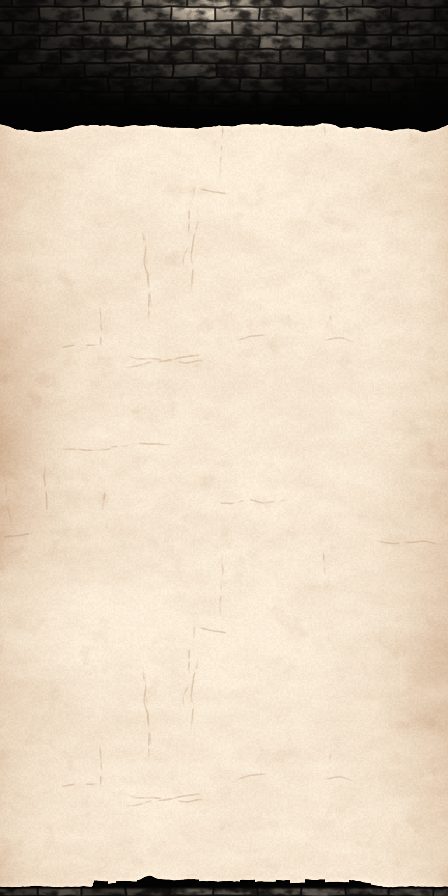
A Shadertoy shader for this background:

```glsl
// Aged parchment with torn ends over a dark brick wall lit from above.

const vec3 PAPER = vec3(0.984, 0.930, 0.850);
const vec3 PAPER_TAN = vec3(0.80, 0.67, 0.55);
const vec3 SCRATCH = vec3(0.68, 0.51, 0.36);
const vec3 WALL = vec3(0.60, 0.555, 0.50);
const vec3 SHADOW = vec3(0.012, 0.011, 0.010);
const vec2 BRICK = vec2(0.098, 0.0315);
const float TOP_EDGE = 1.717;
const float BOTTOM_EDGE = 0.021;
const float SCRATCH_PERIOD = 0.98;
const int SCRATCHES = 22;
const float GRAIN_CELLS = 320.0;

float hash(vec2 p) {
    vec3 q = fract(p.xyx * 0.1031);
    q += dot(q, q.yzx + 33.33);
    return fract((q.x + q.y) * q.z);
}

float noise(vec2 p) {
    vec2 i = floor(p), f = fract(p);
    f = f * f * (3.0 - 2.0 * f);
    return mix(mix(hash(i), hash(i + vec2(1, 0)), f.x),
               mix(hash(i + vec2(0, 1)), hash(i + vec2(1, 1)), f.x), f.y);
}

float fbm(vec2 p) {
    float sum = 0.0, amp = 0.5;
    for (int i = 0; i < 5; i++) {
        sum += amp * noise(p);
        p = mat2(1.6, 1.2, -1.2, 1.6) * p + 7.3;
        amp *= 0.5;
    }
    return sum;
}

float bump(float x, float center, float width) {
    float d = (x - center) / width;
    return exp(-d * d);
}

// Worn bricks: uneven tones, mortar gaps and chipped faces
float brickTone(vec2 p) {
    vec2 q = (p + 0.004 * (vec2(noise(p * 45.0), noise(p * 45.0 + 19.0)) - 0.5)) / BRICK;
    float row = floor(q.y);
    q.x += 0.5 * mod(row, 2.0) + 0.25 * hash(vec2(row, 4.0));
    vec2 f = fract(q), gap = min(f, 1.0 - f) * BRICK;
    float face = smoothstep(0.0005, 0.0040, min(gap.x, gap.y));
    float tone = mix(0.50, 0.95, hash(floor(q) + 80.0));
    float wear = smoothstep(0.22, 0.70, fbm(p * vec2(42.0, 65.0)));
    float lip = smoothstep(0.70, 0.86, f.y) * face;
    return mix(0.16, tone * (0.35 + 0.95 * wear) + 0.16 * lip, face);
}

vec3 wallColor(vec2 p) {
    float depth = 2.0 - p.y;
    float fade = 1.0 - smoothstep(0.03, 0.265, depth);
    float lamp = fade * (0.10 + 0.72 * bump(p.x, 0.51, 0.31));
    float hot = 0.75 * bump(p.x, 0.51, 0.11) * bump(depth, 0.0, 0.045);
    float foot = 0.50 * (1.0 - smoothstep(0.012, 0.021, p.y));
    return SHADOW + WALL * brickTone(p) * (lamp + hot + foot);
}

// Torn outlines: x is the lower edge height, y the upper one
vec2 tornEdges(float x) {
    float upper = TOP_EDGE + 0.022 * (fbm(vec2(x * 22.0, 3.0)) - 0.45);
    upper -= 0.009 * bump(x, 0.10, 0.05) + 0.008 * bump(x, 0.90, 0.06);
    float raised = smoothstep(0.205, 0.211, x) * (1.0 - smoothstep(0.78, 0.88, x));
    float chips = hash(vec2(floor(x * 24.0 + noise(vec2(x * 30.0, 8.0))), 6.0));
    float lower = BOTTOM_EDGE + raised * (0.007 + 0.009 * chips);
    lower += 0.011 * bump(x, 0.333, 0.018) + 0.007 * (fbm(vec2(x * 38.0, 9.0)) - 0.5);
    return vec2(lower, upper);
}

// Faint broken hairlines, alternately upright and lying
float scratches(vec2 p, float px) {
    float sum = 0.0;
    for (int i = 0; i < SCRATCHES; i++) {
        float k = float(i);
        vec2 d = p - vec2(hash(vec2(k, 11.0)), hash(vec2(k, 23.0)) * SCRATCH_PERIOD);
        d.y = mod(d.y + 0.5 * SCRATCH_PERIOD, SCRATCH_PERIOD) - 0.5 * SCRATCH_PERIOD;
        if (i % 2 == 0) d = d.yx;
        float reach = mix(0.03, 0.12, hash(vec2(k, 37.0)));
        float slope = 0.25 * (hash(vec2(k, 51.0)) - 0.5);
        float bend = 0.010 * (noise(vec2(d.y * 28.0, k * 5.0)) - 0.5);
        float line = 1.0 - smoothstep(0.0004, 0.0010 + px, abs(d.x + d.y * slope + bend));
        float ends = 1.0 - smoothstep(reach * 0.5, reach, abs(d.y));
        sum += line * ends * smoothstep(0.2, 0.7, noise(vec2(d.y * 75.0, k)));
    }
    return min(sum, 1.0);
}

vec3 paperColor(vec2 p, float px) {
    float cloud = fbm(p * vec2(3.5, 5.0) + 2.0);
    float fibre = fbm(p * vec2(18.0, 38.0));
    float sides = 0.38 * exp(-p.x / 0.10) + 0.36 * exp(-(1.0 - p.x) / 0.09);
    float stains = 0.34 * bump(p.x, 0.0, 0.13) * bump(p.y, 1.03, 0.26)
                 + 0.24 * bump(p.x, 1.0, 0.10) * bump(p.y, 0.55, 0.30);
    float age = sides * (0.55 + 0.9 * cloud) + stains * (0.5 + cloud);
    age += 0.26 * (cloud - 0.40) + 0.22 * (fibre - 0.48) + 0.03;
    age += 0.10 * smoothstep(0.60, 0.78, fbm(p * 26.0 + 40.0));
    vec3 color = mix(PAPER, PAPER_TAN, clamp(age, 0.0, 1.0));
    color = mix(color, SCRATCH, 0.30 * scratches(p, px));
    return color + 0.035 * (hash(floor(p * GRAIN_CELLS)) - 0.5);
}

void mainImage(out vec4 fragColor, in vec2 fragCoord) {
    // The canvas spans one unit across and two units up
    vec2 p = fragCoord / iResolution.xy * vec2(1.0, 2.0);
    float px = 2.0 / iResolution.y;
    vec2 edges = tornEdges(p.x);
    float inside = min(p.y - edges.x, edges.y - p.y);
    float sheet = smoothstep(-0.5 * px, 0.5 * px, inside);

    // Pale torn rim on the sheet, deep shadow just outside it
    vec3 paper = paperColor(p, px) + 0.04 * (1.0 - smoothstep(0.0, 0.012, inside));
    vec3 wall = wallColor(p) * smoothstep(0.0, 0.006, -inside);
    fragColor = vec4(clamp(mix(wall, paper, sheet), 0.0, 1.0), 1.0);
}
```
